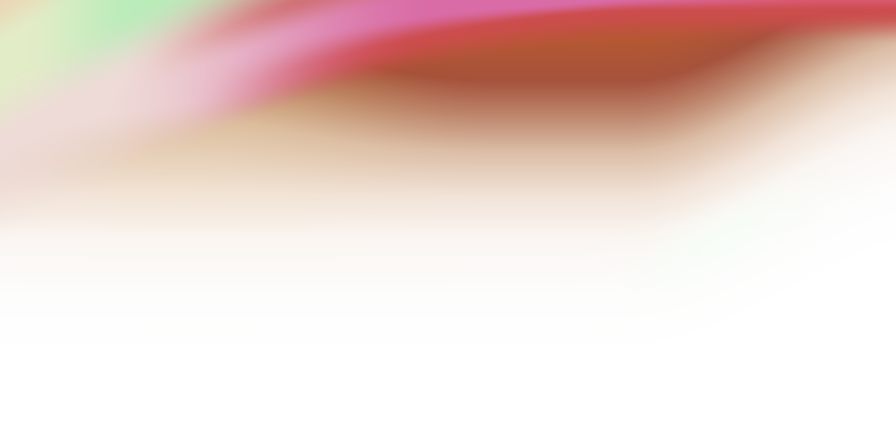
Give the GLSL for this background, as a WebGL 2 fragment shader.

```glsl
#version 300 es
precision highp float;

uniform vec2 u_resolution;
out vec4 outColor;

// Ribbon colours
const vec3 PALE  = vec3(0.933, 0.858, 0.843);
const vec3 PINK  = vec3(0.850, 0.420, 0.650);
const vec3 CORAL = vec3(0.855, 0.345, 0.430);
const vec3 RED   = vec3(0.800, 0.300, 0.300);
const vec3 ROSE  = vec3(0.815, 0.430, 0.450);
const vec3 CREAM = vec3(0.886, 0.925, 0.780);
const vec3 GREEN = vec3(0.725, 0.925, 0.725);
const vec3 PEACH = vec3(0.920, 0.840, 0.710);
const vec3 MINT  = vec3(0.965, 0.998, 0.970);

// Brown haze fading to white: rgb and the depth where each tone sits
const int STOPS = 8;
const vec4 HAZE[STOPS] = vec4[](
  vec4(0.705, 0.345, 0.195, 0.09),
  vec4(0.650, 0.320, 0.235, 0.18),
  vec4(0.745, 0.530, 0.430, 0.26),
  vec4(0.863, 0.745, 0.655, 0.34),
  vec4(0.947, 0.890, 0.848, 0.44),
  vec4(0.982, 0.962, 0.947, 0.53),
  vec4(0.993, 0.991, 0.990, 0.66),
  vec4(1.000, 1.000, 1.000, 0.80));

// Shape of the ribbon's lower edge
const float ARC_TOP = 0.026;
const float ARC_BEND = 0.2;
const float ARC_FLAT_X = 1.5;

// Haze lift at either side
const float LEFT_LIFT = 0.10;
const float RIGHT_LIFT = 0.25;

float arcDepth(float x) {
  float run = max(ARC_FLAT_X - x, 0.0);
  return ARC_TOP + ARC_BEND * run * run;
}

vec3 hazeRamp(float depth) {
  vec3 tone = HAZE[0].rgb;
  for (int i = 1; i < STOPS; i++) {
    float k = clamp((depth - HAZE[i - 1].w) / (HAZE[i].w - HAZE[i - 1].w), 0.0, 1.0);
    tone = mix(tone, HAZE[i].rgb, k);
  }
  return tone;
}

vec3 hazeColor(vec2 p) {
  float left = 1.0 - smoothstep(0.4, 1.1, p.x);
  float depth = p.y + RIGHT_LIFT * smoothstep(1.4, 2.1, p.x);
  depth += LEFT_LIFT * left * (1.0 - smoothstep(0.15, 0.5, p.y));
  vec3 tone = hazeRamp(depth);
  // Golden tint on the left side of the haze
  tone.b -= 0.16 * left * smoothstep(0.0, 0.4, p.x) * (1.0 - tone.g);
  return tone;
}

vec3 ribbonColor(float x, float height) {
  // Pink core, pale at the left and coral at the right
  vec3 core = mix(PALE, PINK, smoothstep(0.2, 1.0, x));
  core = mix(core, CORAL, smoothstep(1.3, 1.9, x));
  // Red lower rim
  float rimWidth = mix(0.09, 0.03, smoothstep(0.5, 1.3, x));
  float rim = 1.0 - smoothstep(0.0, rimWidth, height);
  vec3 tone = mix(core, RED, rim * smoothstep(0.4, 0.95, x));
  // Rose upper rim, then the green and peach corner
  vec3 rose = mix(PALE, ROSE, smoothstep(0.25, 0.7, x));
  tone = mix(tone, rose, smoothstep(0.09, 0.17, height));
  vec3 leaf = mix(CREAM, GREEN, smoothstep(0.05, 0.32, x));
  tone = mix(tone, leaf, smoothstep(0.15, 0.30, height));
  return mix(tone, PEACH, smoothstep(0.37, 0.48, height));
}

void main() {
  // x spans 0 to 2, y is depth below the top edge
  vec2 p = gl_FragCoord.xy / u_resolution;
  p = vec2(2.0 * p.x, 1.0 - p.y);

  float below = p.y - arcDepth(p.x);
  float blendStart = mix(-0.15, -0.005, smoothstep(0.0, 0.6, p.x));
  vec3 color = mix(ribbonColor(p.x, -below), hazeColor(p),
                   smoothstep(blendStart, 0.075, below));

  // Faint slanted mint glow at the lower right
  vec2 g = p - vec2(1.62, 0.53);
  g = vec2(g.x - 0.5 * g.y, g.y + 0.5 * g.x) / vec2(0.24, 0.07);
  color = mix(color, MINT, 0.7 * exp(-dot(g, g)));

  outColor = vec4(color, 1.0);
}
```
